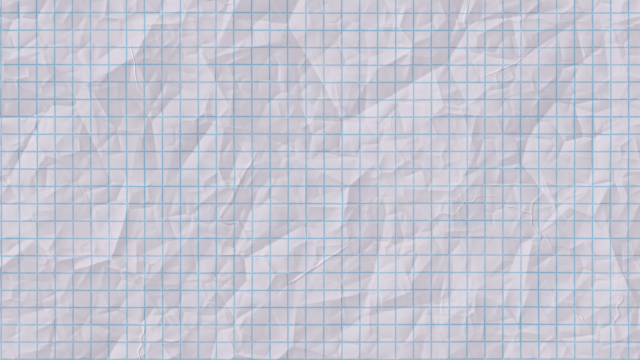
Reproduce this texture procedurally as a WebGL 2 fragment shader.

```glsl
#version 300 es
precision highp float;
// Crumpled sheet of graph paper with a thin blue grid.
uniform vec2 u_resolution;
out vec4 fragColor;

const vec3 PAPER = vec3(0.808, 0.787, 0.827);
const vec3 INK = vec3(0.66, 0.88, 0.97);       // multiplies the paper
const vec2 CELL = vec2(0.0498, 0.0481);        // grid pitch, canvas heights
const vec2 GRID_ORIGIN = vec2(0.003, 0.002);
const float LINE_WIDTH = 0.0033;
const float LINE_BLUR = 0.0008;
const vec2 LIGHT = vec2(-0.8, 0.6);

vec2 hash2(vec2 p) {
  vec3 q = fract(p.xyx * vec3(0.1031, 0.1030, 0.0973));
  q += dot(q, q.yzx + 33.33);
  return fract((q.xx + q.yz) * q.zy);
}

float cornerSlope(vec2 corner, vec2 offset) {
  float angle = 6.2832 * hash2(corner).x;
  return dot(vec2(cos(angle), sin(angle)), offset);
}

float gradientNoise(vec2 p) {
  vec2 i = floor(p), f = fract(p);
  vec2 u = f * f * f * (f * (f * 6.0 - 15.0) + 10.0);
  vec2 e = vec2(1.0, 0.0);
  float low = mix(cornerSlope(i, f), cornerSlope(i + e, f - e), u.x);
  float high = mix(cornerSlope(i + e.yx, f - e.yx),
                   cornerSlope(i + e.xx, f - e.xx), u.x);
  return mix(low, high, u.y);
}

vec2 warp(vec2 p, float amount) {
  return p + amount * vec2(gradientNoise(p * 1.7 + 5.0),
                           gradientNoise(p * 1.7 + 31.0));
}

// Gap between the two nearest scattered points: zero along straight folds.
float foldDistance(vec2 p) {
  vec2 cell = floor(p);
  float nearest = 9.0, second = 9.0;
  for (int y = -1; y <= 1; y++)
    for (int x = -1; x <= 1; x++) {
      vec2 c = cell + vec2(x, y);
      float d = length(c + hash2(c + 71.0) - p);
      second = min(second, max(nearest, d));
      nearest = min(nearest, d);
    }
  return second - nearest;
}

// Height of the sheet: folds of several sizes that come and go.
float sheetHeight(vec2 p) {
  float height = 0.0, frequency = 3.1, weight = 0.4;
  for (int i = 0; i < 4; i++) {
    vec2 q = warp(p, 0.4 / frequency) * frequency + float(i) * 17.3;
    float presence = gradientNoise(q * 0.6 + 9.0) * 1.9;
    height += weight / frequency * presence * exp(-3.8 * foldDistance(q));
    frequency *= 1.8;
    weight *= 0.97;
  }
  return height + 0.035 * gradientNoise(p * 4.0);
}

float slopeToLight(vec2 p, vec2 light, float span) {
  return (sheetHeight(p - light * span) - sheetHeight(p + light * span))
         / (2.0 * span);
}

// Thin cracks in the worn patches.
float crack(vec2 p, float width) {
  vec2 q = warp(p, 0.12) * 4.5 + 40.0;
  q += 0.12 * gradientNoise(q * 5.0);
  float worn = smoothstep(0.12, 0.4, gradientNoise(q * 0.9 + 3.0));
  return worn * (1.0 - smoothstep(0.0, width, foldDistance(q)));
}

float gridLines(vec2 p, vec2 cell, float width, float edge) {
  vec2 d = abs(fract(p / cell + 0.5) - 0.5) * cell;
  vec2 line = 1.0 - smoothstep(0.5 * width - edge, 0.5 * width + edge, d);
  return max(line.x, line.y);
}

void main() {
  float pixel = 1.0 / u_resolution.y;
  vec2 p = gl_FragCoord.xy * pixel;

  // Folded paper lit from the upper left
  float slope = slopeToLight(p, LIGHT, 0.004);
  float shade = 0.11 * slope / (1.6 + abs(slope));
  shade += 0.02 * gradientNoise(p * 2.3 + 12.0);
  shade += 0.006 * gradientNoise(p * 90.0);
  shade += 0.08 * crack(p, 0.045) - 0.09 * crack(p + LIGHT * 0.004, 0.05);
  vec3 color = PAPER + shade * vec3(1.0, 1.0, 0.95);

  // Printed grid, bent a little by the folds and unevenly faded
  vec2 bent = warp(p, 0.0025) + 0.0008 * slope * LIGHT - GRID_ORIGIN;
  float ink = gridLines(bent, CELL, LINE_WIDTH, 0.75 * pixel + LINE_BLUR);
  ink *= 0.96 + 0.4 * gradientNoise(p * 5.0 + 50.0);
  color *= mix(vec3(1.0), INK, clamp(ink, 0.0, 1.2));

  fragColor = vec4(color, 1.0);
}
```
